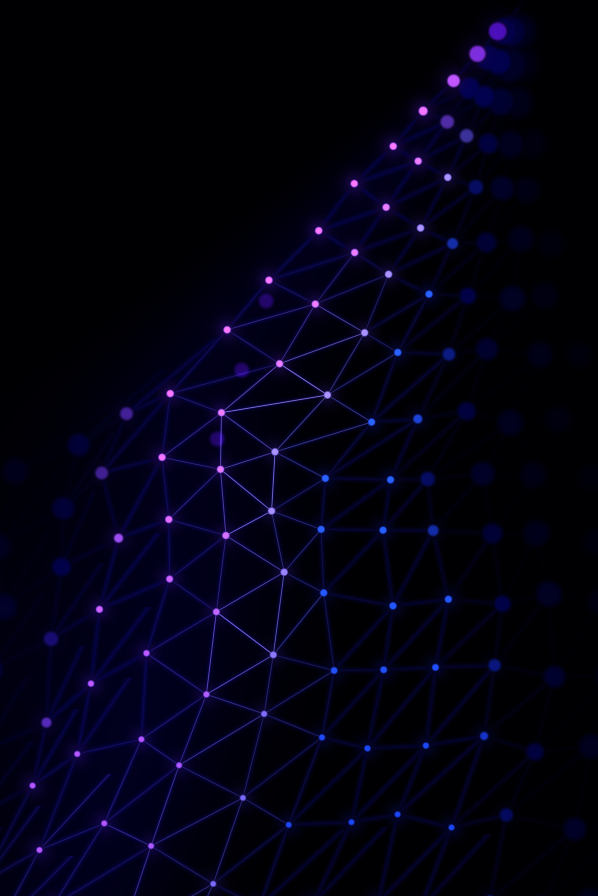
A WebGL 2 fragment shader for this background:

```glsl
#version 300 es
precision highp float;
// A glowing triangulated net sweeps up to a tip at the upper right on near-black.
// Nodes form a bent lattice; each one draws a dot and three links to neighbours,
// sharp along a central band and blurred into dim blue discs away from it.

uniform vec2 u_resolution;
out vec4 fragColor;

const vec3 PINK = vec3(0.90, 0.45, 0.98);
const vec3 LILAC = vec3(0.62, 0.55, 0.92);
const vec3 AZURE = vec3(0.14, 0.36, 0.90);
const vec3 VIOLET = vec3(0.24, 0.04, 0.58);
const vec3 DEEP_BLUE = vec3(0.01, 0.01, 0.48);
const vec3 LINK_BLUE = vec3(0.012, 0.010, 0.15);

vec2 hash2(vec2 cell) {
    vec3 h = fract(cell.xyx * vec3(0.1031, 0.1030, 0.0973));
    h += dot(h, h.yzx + 33.33);
    return fract((h.xx + h.yz) * h.zy);
}

float gauss(float d, float width) {
    d /= width;
    return exp(-d * d);
}

// Leading edge of the net: x for a depth measured down from the top
float edgeX(float depth) {
    float slope = 0.555 - 0.93 * (depth - 0.035);
    float foot = 0.184 - 0.69 * (depth - 0.586) * (depth - 0.586);
    float gap = slope - foot;
    return 0.5 * (slope + foot + sqrt(gap * gap + 0.0012));
}

float rowDepth(float row) {
    return 0.035 + 0.0221 * row + 0.00241 * row * row;
}

float columnSpacing(float row) {
    return 0.061 * smoothstep(-3.0, 11.0, row);
}

// Lattice index (column, row) to a place, with y measured downwards
vec2 nodePlace(vec2 id) {
    float depth = rowDepth(id.y);
    float sag = 0.1 * smoothstep(-0.5, 3.2, id.x) * min(id.y / 8.0, 1.0);
    sag += 0.035 * max(-id.x, 0.0);
    vec2 jitter = (hash2(id + 17.0) - 0.5) * 0.022 * smoothstep(0.0, 12.0, id.y);
    return vec2(edgeX(depth) + id.x * columnSpacing(id.y), depth + sag) + jitter;
}

// Zero inside the focused band, growing towards both sides
float defocus(vec2 id) {
    float right = id.x - 0.6 - 0.4 * id.y;
    float tip = min(id.x, 1.0) * (1.0 - smoothstep(2.0, 4.0, id.y));
    float left = -id.x - 0.4 - 0.4 * max(id.y - 10.0, 0.0);
    return clamp(max(max(right, left), tip), 0.0, 4.0);
}

float segmentDistance(vec2 p, vec2 a, vec2 b) {
    vec2 ab = b - a;
    return length(p - a - ab * clamp(dot(p - a, ab) / dot(ab, ab), 0.0, 1.0));
}

float disc(float d, float radius, float softness) {
    return 1.0 - smoothstep(radius - softness, radius + softness, d);
}

vec3 focusColor(vec2 id) {
    vec3 color = mix(PINK, LILAC, smoothstep(0.6, 2.0, id.x));
    color = mix(color, AZURE, smoothstep(1.9, 3.1, id.x));
    color *= mix(vec3(1.0), vec3(0.72, 0.72, 0.9), smoothstep(9.0, 14.0, id.y));
    return mix(VIOLET, color, smoothstep(-0.5, 3.5, id.y));
}

vec3 drawDot(float d, vec2 id) {
    if (d > 0.04) return vec3(0.0);
    float blur = defocus(id);
    float topSize = 0.006 * (1.0 - smoothstep(0.0, 4.0, id.y));
    float lowSize = 0.0007 * smoothstep(11.0, 14.0, id.y);
    float radius = 0.0039 - lowSize + 0.0052 * min(blur, 2.0) + topSize;
    float softness = 0.0013 + 0.0018 * blur + 0.15 * topSize;
    vec3 color = mix(focusColor(id), DEEP_BLUE, min(blur, 1.0)) * exp(-0.75 * blur);
    vec3 halo = color * vec3(0.10, 0.06, 0.20) * gauss(d, 0.012 + topSize);
    return color * disc(d, radius, softness) + halo;
}

// A hairline keeps its total light when it is thinner than a pixel
vec3 drawLink(float d, vec2 middle, float pixel) {
    if (d > 0.008) return vec3(0.0);
    float thin = 0.0007;
    float width = max(thin, 0.5 * pixel);
    float band = smoothstep(5.5, 8.0, middle.y) * (1.0 - 0.55 * smoothstep(12.0, 15.0, middle.y));
    float shine = gauss(middle.x - 1.6, 1.1) * band;
    shine += 0.3 * smoothstep(13.0, 15.0, middle.y) * gauss(middle.x + 0.3, 1.7);
    shine *= mix(0.35, 1.0, hash2(middle * 2.0 + 5.0).x);
    vec3 bright = mix(focusColor(middle), vec3(0.6, 0.6, 0.9), 0.5);
    vec3 faint = LINK_BLUE * gauss(d, 0.003) * exp(-1.1 * defocus(middle));
    return faint + bright * 0.72 * shine * gauss(d, width) * thin / width;
}

// Blue haze hugging the net, denser near its leading edge
vec3 haze(vec2 p) {
    float across = p.x - edgeX(p.y);
    float spread = mix(0.035, 0.11, smoothstep(0.0, 0.5, p.y));
    float strip = gauss(across - 0.02, spread) * smoothstep(-0.02, 0.2, p.y);
    float corner = gauss(length((p - vec2(0.04, 0.76)) * vec2(1.0, 0.7)), 0.14);
    return vec3(0.002, 0.0, 0.085) * strip + vec3(0.001, 0.0, 0.05) * corner;
}

// Nodes near p, each with links along the row, the column and the diagonal
vec3 net(vec2 p, float pixel) {
    vec3 light = vec3(0.0);
    for (float row = 0.0; row < 18.0; row++) {
        float depth = rowDepth(row);
        if (abs(depth - p.y + 0.085) > 0.18) continue;
        float spacing = columnSpacing(row);
        float offset = p.x - edgeX(depth);
        float first = max(ceil((offset - 0.14) / spacing), row < 9.0 ? 0.0 : -4.0);
        float last = min((offset + 0.09) / spacing, min(9.0, 3.5 + 0.5 * row));
        for (float col = first; col <= last; col++) {
            vec2 id = vec2(col, row);
            vec2 place = nodePlace(id);
            if (abs(place.y - p.y + 0.02) > 0.105) continue;
            light = max(light, drawDot(distance(p, place), id));
            for (float k = -1.0; k < 2.0; k++) {
                vec2 hop = k > 0.0 ? vec2(0.0, 1.0) : vec2(1.0, k);
                float d = segmentDistance(p, place, nodePlace(id + hop));
                light = max(light, drawLink(d, id + 0.5 * hop, pixel));
            }
        }
    }
    return light;
}

void main() {
    float pixel = 1.0 / u_resolution.y;
    vec2 p = gl_FragCoord.xy * pixel;
    p.y = 1.0 - p.y;
    vec3 color = vec3(0.0, 0.0, 0.008) + haze(p);

    // Soft violet discs behind the net
    for (float k = 0.0; k < 3.0; k++) {
        vec2 place = vec2(0.297, 0.336) + k * vec2(-0.0273, 0.077);
        color += VIOLET * 0.55 * disc(length(p - place), 0.008, 0.003);
    }
    fragColor = vec4(min(color + net(p, pixel), 1.0), 1.0);
}
```
